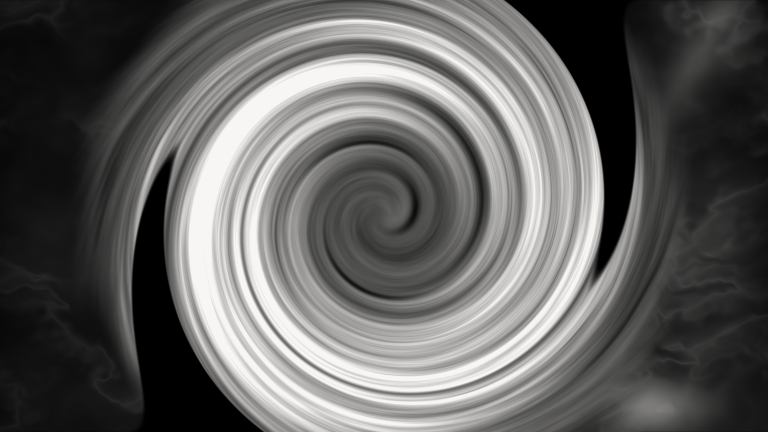
Give the GLSL for this background, as a Shadertoy shader.

```glsl
// A grey smoke field wound into a spiral disc, with two black wedges.
// Each point is rotated back by a twist that grows towards the centre; smoke, bars
// and blots are drawn in that unwound space, so they shear into long streaks.

float hash(vec2 p) {
    return fract(sin(dot(p, vec2(127.1, 311.7))) * 43758.5453);
}

float noise(vec2 p) {
    vec2 i = floor(p), f = fract(p);
    f = f * f * (3.0 - 2.0 * f);
    return mix(mix(hash(i), hash(i + vec2(1, 0)), f.x),
               mix(hash(i + vec2(0, 1)), hash(i + vec2(1, 1)), f.x), f.y);
}

float fbm(vec2 p) {
    float sum = 0.0, amp = 0.5;
    for (int i = 0; i < 5; i++) {
        sum += amp * noise(p);
        p = mat2(1.6, 1.2, -1.2, 1.6) * p + 3.7;
        amp *= 0.56;
    }
    return sum / 1.07;
}

// Rotates a point by the quadratic swirl angle, which ends at radius 0.78
vec2 untwist(vec2 p) {
    float k = max(0.0, 1.0 - length(p) / 0.78);
    float a = 14.15 * k * k;
    return mat2(cos(a), sin(a), -sin(a), cos(a)) * p;
}

// Soft spot in unwound space, placed by its position on the canvas
float blot(vec2 q, vec2 place, float size) {
    vec2 d = (q - untwist(place)) / size;
    return exp(-dot(d, d));
}

// Dim smoke with thin curved filaments around the disc
float backdrop(vec2 p) {
    float smoke = fbm(p * 3.0 + 8.0);
    float ridge = 1.0 - abs(2.0 * fbm(p * vec2(2.0, 4.0) + smoke * 1.5) - 1.0);
    float v = 0.01 + 0.16 * smoke * smoke + 0.09 * pow(ridge, 9.0);
    v *= 0.85 + 0.5 * smoothstep(-0.4, 0.8, p.x);
    // Pale patch at lower right and a slanted ray at upper right
    vec2 d = (p - vec2(0.63, -0.44)) / vec2(0.11, 0.06);
    v += 0.65 * smoke * exp(-dot(d, d));
    vec2 e = p - vec2(0.73, 0.38);
    float across = dot(e, vec2(0.87, -0.5)), along = dot(e, vec2(0.5, 0.87));
    v += 0.15 * exp(-across * across / 0.002 - along * along / 0.03);
    return v * (1.0 - 0.5 * smoothstep(0.78, 0.95, abs(p.x)));
}

float swirl(vec2 p) {
    float r = length(p);
    vec2 q = untwist(p);

    // Dark core, bright ring, grey rim
    float tone = mix(0.23, 0.80, smoothstep(0.08, 0.37, r));
    tone = mix(tone, 0.31, smoothstep(0.45, 0.63, r));
    tone += 0.32 * blot(q, vec2(-0.55, 0.12), 0.13);
    tone += 0.28 * blot(q, vec2(0.57, -0.04), 0.10);

    // Streaks, with the finer layer sharpening the light
    float coarse = fbm(q * 5.0 + 2.0) - 0.5;
    float fine = fbm(q * 13.0 + 21.0) - 0.5;
    float v = tone * (1.0 + 1.5 * coarse + 0.9 * fine);

    // Dark arms that carry the wedges on inwards
    float inward = smoothstep(0.22, 0.36, abs(q.y));
    float x = q.x - (q.y < 0.0 ? 0.13 : -0.03);
    float width = q.y < 0.0 ? 0.09 : 0.04;
    v *= 1.0 - 0.6 * inward * exp(-x * x / (width * width));

    // Shadows in the inner coils and the upper rim
    v *= 1.0 - 0.85 * blot(q, vec2(0.072, 0.01), 0.025);
    v *= 1.0 - 0.80 * blot(q, vec2(-0.067, -0.16), 0.03);
    v *= 1.0 - 0.70 * blot(q, vec2(-0.028, 0.171), 0.03);
    v *= 1.0 - 0.75 * blot(q, vec2(0.215, 0.11), 0.06);
    v *= 1.0 - 0.45 * blot(q, vec2(-0.125, 0.475), 0.11);

    // Ragged rim into the backdrop, then the black wedges
    float rim = r + 0.12 * coarse;
    v = mix(v, backdrop(p), smoothstep(0.62, 0.73, rim));
    return v * (1.0 - smoothstep(0.496, 0.508, abs(q.y)));
}

void mainImage(out vec4 fragColor, in vec2 fragCoord) {
    // Four samples per pixel keep the tight streaks smooth
    float v = 0.0;
    for (int i = 0; i < 4; i++) {
        vec2 offset = vec2(i % 2, i / 2) * 0.5 - 0.25;
        vec2 p = (fragCoord + offset - 0.5 * iResolution.xy) / iResolution.y;
        v += 0.25 * clamp(swirl(p), 0.0, 0.97);
    }
    fragColor = vec4(v * vec3(1.0, 0.995, 0.985), 1.0);
}
```
